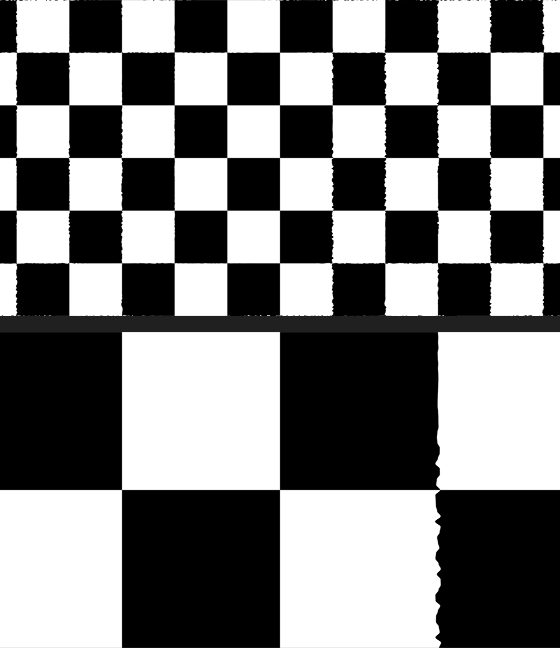
Top: the whole. Bottom: its middle third, enlarged.
A Shadertoy shader for this pattern:

```glsl
// Black and white checkerboard, six rows high, with a cell corner at the centre.
// Each axis is a smoothed square wave whose edges are roughened by fine noise;
// the product of the two waves gives the checks. Wear grows away from the centre.

const float ROWS = 6.0;
const float EDGE_SOFTNESS = 0.75;  // half width of an edge, in pixels
const float WEAR_DEPTH = 0.022;    // largest edge shift, in cells
const float GRAIN = 30.0;          // ragged teeth per cell
const vec3 INK = vec3(0.0);
const vec3 PAPER = vec3(1.0);

float hash(vec2 p) {
    vec3 q = fract(vec3(p.xyx) * 0.1031);
    q += dot(q, q.yzx + 33.33);
    return fract((q.x + q.y) * q.z);
}

// Smooth noise along one line; each seed gives a different profile
float lineNoise(float t, float seed) {
    float i = floor(t);
    float f = smoothstep(0.0, 1.0, t - i);
    return mix(hash(vec2(i, seed)), hash(vec2(i + 1.0, seed)), f);
}

// Sideways shift of an edge at position t along it
float raggedness(float t, float seed, float wear) {
    float teeth = lineNoise(t * GRAIN, seed) - 0.5;
    float patches = smoothstep(0.25, 0.6, lineNoise(t * 1.7, seed + 50.0));
    return 2.0 * WEAR_DEPTH * wear * patches * teeth;
}

// Square wave from -1 to 1 that flips at every whole number
float squareWave(float x, float line, float shift, float blur) {
    float side = 2.0 * smoothstep(-blur, blur, x - line - shift) - 1.0;
    return side * (1.0 - 2.0 * mod(line, 2.0));
}

void mainImage(out vec4 fragColor, in vec2 fragCoord) {
    float cellsPerPixel = ROWS / iResolution.y;
    vec2 p = (fragCoord - 0.5 * iResolution.xy) * cellsPerPixel;
    vec2 line = floor(p + 0.5);
    float blur = EDGE_SOFTNESS * cellsPerPixel;

    // Upright edges wear sooner on the right; level edges only near top and bottom
    float wearX = line.x > 0.0 ? 0.9 : 0.7 * smoothstep(1.0, 3.5, -line.x);
    float wearY = 0.7 * smoothstep(1.0, 3.0, abs(line.y));
    float shiftX = raggedness(p.y + 20.0, line.x + 20.0, wearX);
    float shiftY = raggedness(p.x + 20.0, line.y + 140.0, wearY);

    float waves = squareWave(p.x, line.x, shiftX, blur)
                * squareWave(p.y, line.y, shiftY, blur);
    fragColor = vec4(mix(PAPER, INK, 0.5 + 0.5 * waves), 1.0);
}
```
